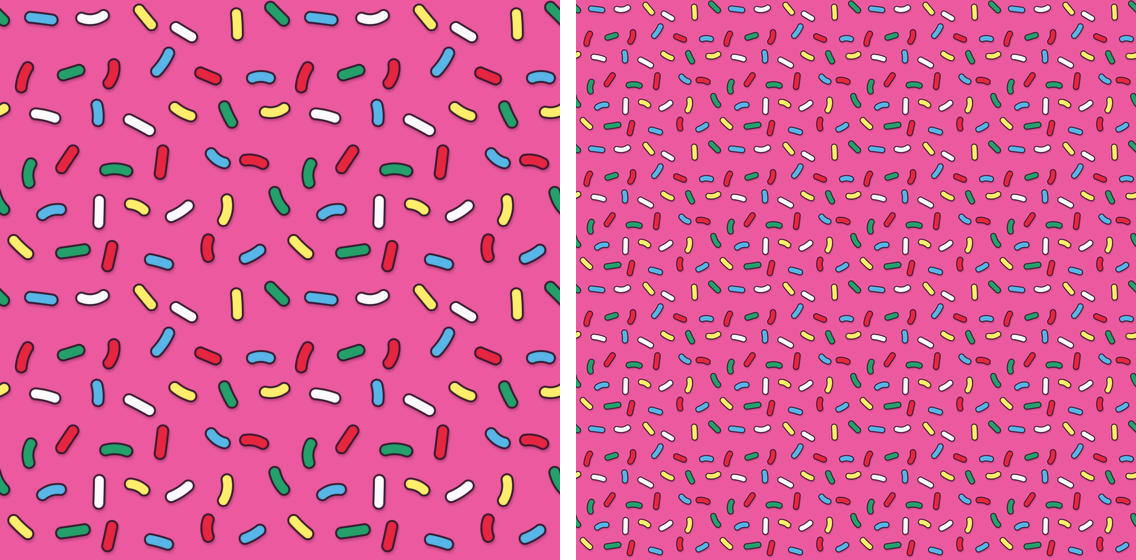
Left, the tile; right, the same tile 2 across and 2 down.
Give the GLSL for this pattern, as a WebGL 1 fragment shader.

```glsl
precision highp float;
// Candy sprinkles with dark outlines and soft shadows scattered on pink icing.

uniform vec2 u_resolution;

const float REPEATS = 2.0;         // tiles across the canvas
const float CELLS = 6.0;           // sprinkles along each side of a tile
const float RADIUS = 0.136;        // outer half width, in cells
const float OUTLINE = 0.04;
const vec2 SHADOW_OFFSET = vec2(0.02, -0.05);

const vec3 ICING = vec3(0.922, 0.352, 0.622);
const vec3 SHADOW = vec3(0.70, 0.25, 0.47);
const vec3 INK = vec3(0.20, 0.09, 0.17);
const vec3 RED = vec3(0.90, 0.15, 0.25);
const vec3 YELLOW = vec3(1.0, 0.93, 0.42);
const vec3 BLUE = vec3(0.34, 0.71, 0.91);
const vec3 GREEN = vec3(0.14, 0.63, 0.42);
const vec3 WHITE = vec3(0.99, 0.98, 0.99);

float hash(vec2 cell, float seed) {
  vec3 q = fract(vec3(cell, seed) * vec3(0.1031, 0.1130, 0.0973) + 0.317);
  q += dot(q, q.yzx + 33.33);
  return fract((q.x + q.y) * q.z * 7.31);
}

vec2 rotate(vec2 p, float angle) {
  float c = cos(angle), s = sin(angle);
  return vec2(c * p.x + s * p.y, c * p.y - s * p.x);
}

// Distance to a round-ended bar bent along an arc through the origin.
float bentBar(vec2 p, float halfLength, float bend, float radius) {
  float arcRadius = 1.0 / bend;
  float aperture = halfLength * bend;
  vec2 tip = vec2(sin(aperture), cos(aperture));
  p = vec2(abs(p.x), p.y + arcRadius);
  float d = tip.y * p.x > tip.x * p.y
    ? length(p - tip * arcRadius)
    : abs(length(p) - arcRadius);
  return d - radius;
}

// Shuffles the cells so that neighbours, also across tiles, differ in colour.
vec3 candyColor(vec2 cell) {
  float rank = mod(9.0 * (cell.x * CELLS + cell.y + 1.0), 37.0);
  float band = floor((rank - 0.9) / 7.5);
  if (band < 0.5) return RED;
  if (band < 1.5) return YELLOW;
  if (band < 2.5) return BLUE;
  if (band < 3.5) return GREEN;
  return WHITE;
}

float coverage(float d, float softness) {
  return 1.0 - smoothstep(-softness, softness, d);
}

// Paints one sprinkle and its shadow over the given colour.
vec3 paintSprinkle(vec3 under, vec2 p, vec2 cell, float softness) {
  vec2 jitter = vec2(hash(cell, 1.0), hash(cell, 2.0)) - 0.5;
  p -= 0.5 + jitter * vec2(0.30, 0.42);
  float angle = 6.28318 * hash(cell, 3.0);
  float halfLength = mix(0.165, 0.25, hash(cell, 4.0));
  float bend = mix(0.05, 2.0, smoothstep(0.2, 0.9, hash(cell, 5.0)));

  float body = bentBar(rotate(p, angle), halfLength, bend, RADIUS);
  float shade = bentBar(rotate(p - SHADOW_OFFSET, angle), halfLength, bend, RADIUS);

  vec3 color = mix(under, SHADOW, 0.7 * coverage(shade, 0.05));
  color = mix(color, INK, coverage(body, softness));
  return mix(color, candyColor(cell), coverage(body + OUTLINE, softness));
}

void main() {
  vec2 p = gl_FragCoord.xy / u_resolution * REPEATS * CELLS;
  float pixel = REPEATS * CELLS / min(u_resolution.x, u_resolution.y);
  float softness = max(0.018, 0.75 * pixel);

  vec3 color = ICING;
  for (int j = -1; j <= 1; j++) {
    float row = floor(p.y) + float(j);
    // Every other row is shifted by half a cell.
    vec2 q = vec2(p.x - 0.5 * mod(row, 2.0), p.y);
    for (int i = -1; i <= 1; i++) {
      vec2 cell = vec2(floor(q.x) + float(i), row);
      color = paintSprinkle(color, q - cell, mod(cell, CELLS), softness);
    }
  }
  gl_FragColor = vec4(color, 1.0);
}
```
